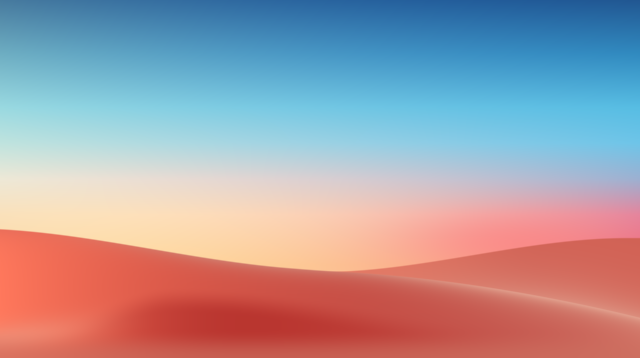
Write a Shadertoy shader that draws this background.

```glsl
// Smooth curve through the left, middle and right colours
vec3 across(float x, vec3 left, vec3 middle, vec3 right) {
    return left * (1.0 - x) * (1.0 - 2.0 * x) + middle * 4.0 * x * (1.0 - x) + right * x * (2.0 * x - 1.0);
}

float ramp(float a, float b, float v) {
    return clamp((v - a) / (b - a), 0.0, 1.0);
}

// Sky: horizontal colour bands blended from the top down
vec3 sky(vec2 uv) {
    float x = uv.x, down = 1.0 - uv.y;
    vec3 c = across(x, vec3(0.28, 0.48, 0.62), vec3(0.16, 0.39, 0.62), vec3(0.13, 0.34, 0.57));
    c = mix(c, across(x, vec3(0.43, 0.68, 0.76), vec3(0.28, 0.59, 0.77), vec3(0.19, 0.54, 0.75)), ramp(0.0, 0.15, down));
    c = mix(c, across(x, vec3(0.60, 0.85, 0.88), vec3(0.45, 0.78, 0.89), vec3(0.34, 0.74, 0.89)), ramp(0.15, 0.3, down));
    c = mix(c, across(x, vec3(0.75, 0.89, 0.87), vec3(0.61, 0.82, 0.89), vec3(0.43, 0.77, 0.91)), ramp(0.3, 0.4, down));
    c = mix(c, across(x, vec3(0.93, 0.91, 0.84), vec3(0.85, 0.81, 0.82), vec3(0.61, 0.69, 0.82)), ramp(0.4, 0.5, down));
    c = mix(c, across(x, vec3(0.98, 0.88, 0.73), vec3(0.98, 0.81, 0.71), vec3(0.89, 0.52, 0.62)), ramp(0.5, 0.6, down));
    c = mix(c, across(x, vec3(0.99, 0.85, 0.64), vec3(0.99, 0.77, 0.58), vec3(0.94, 0.42, 0.48)), ramp(0.6, 0.74, down));

    // Coral glow above the far dune
    vec2 fromGlow = (uv - vec2(0.8, 0.33)) / vec2(0.17, 0.08);
    return mix(c, vec3(1.0, 0.49, 0.50), 0.55 * exp(-dot(fromGlow, fromGlow)));
}

float frontRidge(float x) {
    return 0.362 - 0.117 * smoothstep(-0.05, 0.53, x) - 0.133 * pow(max(x - 0.45, 0.0) / 0.55, 1.8);
}

float backRidge(float x) {
    return 0.24 + 0.095 * smoothstep(0.5, 0.98, x);
}

float innerRidge(float x) {
    return 0.05 + 0.125 * smoothstep(0.02, 0.27, x) - 0.12 * smoothstep(0.27, 0.9, x);
}

// Far dune: red at its top, hazy towards the near crest
vec3 backDune(vec2 uv) {
    vec3 c = mix(vec3(0.89, 0.47, 0.39), vec3(0.82, 0.38, 0.33), smoothstep(0.55, 0.85, uv.x));
    float haze = exp(-max(uv.y - frontRidge(uv.x), 0.0) / 0.06);
    return mix(c, vec3(0.87, 0.60, 0.53), haze * smoothstep(0.5, 0.95, uv.x) * 0.8);
}

vec3 frontDune(vec2 uv) {
    float x = uv.x, depth = max(frontRidge(x) - uv.y, 0.0);
    vec3 c = across(x, vec3(1.0, 0.47, 0.36), vec3(0.79, 0.31, 0.27), vec3(0.81, 0.42, 0.37));
    c = mix(c, vec3(0.90, 0.42, 0.35), exp(-depth / 0.04) * (1.0 - smoothstep(0.0, 0.3, x)) * 0.8);

    // Shadow beneath the inner ridge
    float below = innerRidge(x) - uv.y;
    float shade = smoothstep(-0.025, 0.05, below) * smoothstep(0.04, 0.38, x) * (1.0 - smoothstep(0.38, 0.85, x));
    c = mix(c, vec3(0.71, 0.19, 0.17), shade * 0.85);

    // Pale sand at the lower left and along the bottom
    float pale = exp(-pow((uv.y - 0.05 - 0.25 * x) / 0.045, 2.0)) * (1.0 - smoothstep(0.0, 0.25, x));
    c = mix(c, vec3(0.93, 0.58, 0.49), pale * 0.7);
    c = mix(c, vec3(0.80, 0.43, 0.37), (1.0 - smoothstep(0.0, 0.08, uv.y)) * 0.7);

    // Muted rim, turning into a bright crest on the right
    float rim = exp(-depth / 0.022) * smoothstep(0.0, 0.35, x);
    c = mix(c, vec3(0.82, 0.53, 0.47), rim * 0.75);
    float crest = smoothstep(0.5, 0.85, x);
    c = mix(c, vec3(0.86, 0.57, 0.50), crest * exp(-depth / 0.045) * 0.6);
    return mix(c, vec3(0.92, 0.70, 0.62), crest * exp(-depth / 0.01) * 0.6);
}

void mainImage(out vec4 fragColor, in vec2 fragCoord) {
    vec2 uv = fragCoord / iResolution.xy;
    float soft = 1.0 / iResolution.y;
    vec3 color = sky(uv);
    color = mix(color, backDune(uv), smoothstep(-soft, soft, backRidge(uv.x) - uv.y));
    color = mix(color, frontDune(uv), smoothstep(-soft, soft, frontRidge(uv.x) - uv.y));
    fragColor = vec4(clamp(color, 0.0, 1.0), 1.0);
}
```
